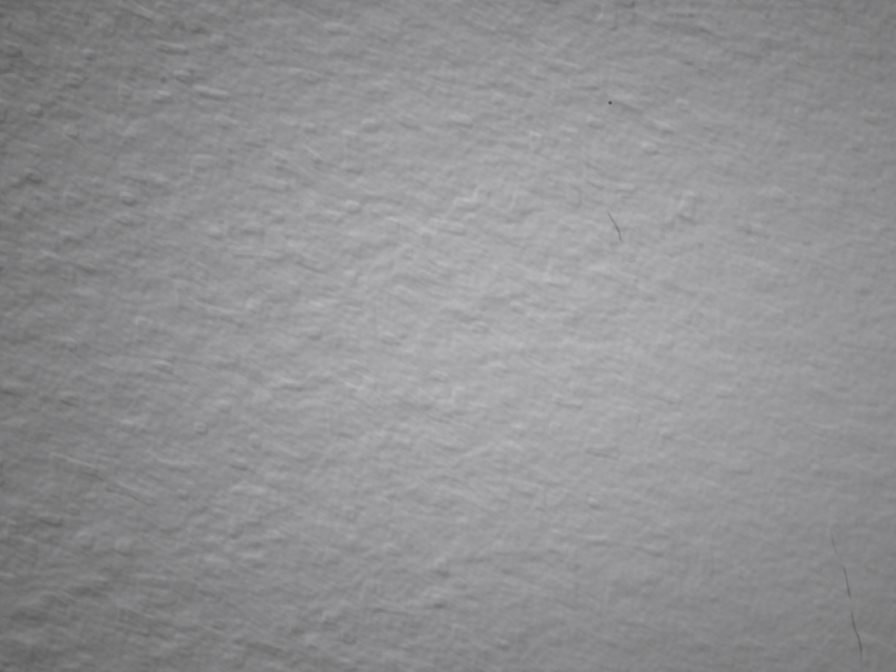
Reproduce this texture procedurally as a Shadertoy shader.

```glsl
float hash(vec2 p) {
    vec3 q = fract(vec3(p.xyx) * 0.1031);
    q += dot(q, q.yzx + 33.33);
    return fract((q.x + q.y) * q.z);
}

float noise(vec2 p) {
    vec2 cell = floor(p), f = fract(p);
    f = f * f * f * (f * (f * 6.0 - 15.0) + 10.0);
    return mix(mix(hash(cell), hash(cell + vec2(1, 0)), f.x),
               mix(hash(cell + vec2(0, 1)), hash(cell + vec2(1, 1)), f.x), f.y);
}

float fbm(vec2 p) {
    float sum = 0.0, amp = 0.5;
    for (int i = 0; i < 4; i++) {
        sum += amp * noise(p);
        p = mat2(0.92, 0.39, -0.39, 0.92) * p * 1.9 + 17.3;
        amp *= 0.56;
    }
    return sum;
}

// Plaster relief: flattened ripples plus scattered blisters
float relief(vec2 p) {
    p += 0.014 * vec2(noise(p * 12.0), noise(p * 12.0 + 40.0));
    vec2 q = vec2(p.x, p.y + 0.22 * p.x);
    float ripples = fbm(q * vec2(21.0, 34.0) + 60.0);
    float blisters = smoothstep(0.68, 0.95, noise(q * vec2(36.0, 50.0) + 9.0));
    return ripples + 0.25 * blisters;
}

// Thin bent scratch from a to b, uneven in depth and tapering at its ends
float scratch(vec2 p, vec2 a, vec2 b, float width) {
    vec2 along = b - a;
    float t = clamp(dot(p - a, along) / dot(along, along), 0.0, 1.0);
    vec2 side = normalize(vec2(-along.y, along.x));
    float bend = 0.1 * length(along) * t * (1.0 - t) + 0.008 * (noise(vec2(t * 6.0, a.x * 50.0)) - 0.5);
    float d = length(p - a - along * t - side * bend);
    float depth = smoothstep(0.1, 0.7, noise(p * 60.0));
    return depth * (1.0 - smoothstep(0.0, width, d)) * smoothstep(0.0, 0.3, t) * smoothstep(1.0, 0.8, t);
}

void mainImage(out vec4 fragColor, in vec2 fragCoord) {
    vec2 uv = fragCoord / iResolution.xy;
    vec2 p = fragCoord / iResolution.y;

    // Soft pool of light, falling off faster to the left
    vec2 d = uv - vec2(0.56, 0.53);
    float falloff = d.x < 0.0 ? 3.1 : 2.2;
    float light = 0.365 + 0.303 * exp(-falloff * d.x * d.x - 2.3 * d.y * d.y);

    // Raking light on the relief, weaker to the lower right
    float slope = relief(p) - relief(p + vec2(-0.003, 0.0065));
    float strength = mix(0.21, 0.10, smoothstep(0.45, 1.0, uv.x + 0.25 * (0.5 - uv.y)));
    float shade = light + strength * slope;

    // Broad mottling, fine pores and grain
    shade += 0.016 * (fbm(p * vec2(5.0, 9.0)) - 0.5);
    shade += 0.024 * (noise(p * 115.0) - noise(p * 115.0 + vec2(-0.4, 0.7)));
    shade += 0.014 * (noise(p * 230.0) - 0.5);

    // Sparse dark pits, mostly toward the upper right
    float pits = smoothstep(0.80, 0.95, noise(p * vec2(70.0, 85.0) + 31.0));
    shade -= 0.035 * pits * smoothstep(0.5, 0.75, noise(p * 5.0 + 3.0)) * smoothstep(0.2, 0.8, uv.y);

    // Faint hairline scratches, raised creases and a speck
    shade -= 0.10 * scratch(p, vec2(0.902, 0.695), vec2(0.93, 0.635), 0.0036);
    shade -= 0.08 * scratch(p, vec2(1.232, 0.225), vec2(1.282, 0.0), 0.0036);
    shade -= 0.04 * scratch(p, vec2(0.95, 0.585), vec2(1.05, 0.555), 0.006);
    shade += 0.035 * scratch(p, vec2(0.22, 0.165), vec2(0.42, 0.155), 0.006);
    shade += 0.02 * scratch(p, vec2(1.15, 0.305), vec2(1.34, 0.32), 0.005);
    shade -= 0.25 * (1.0 - smoothstep(0.001, 0.004, length(p - vec2(0.908, 0.847))));

    vec3 plaster = vec3(0.997, 0.997, 1.008);
    fragColor = vec4(clamp(plaster * shade, 0.0, 1.0), 1.0);
}
```
